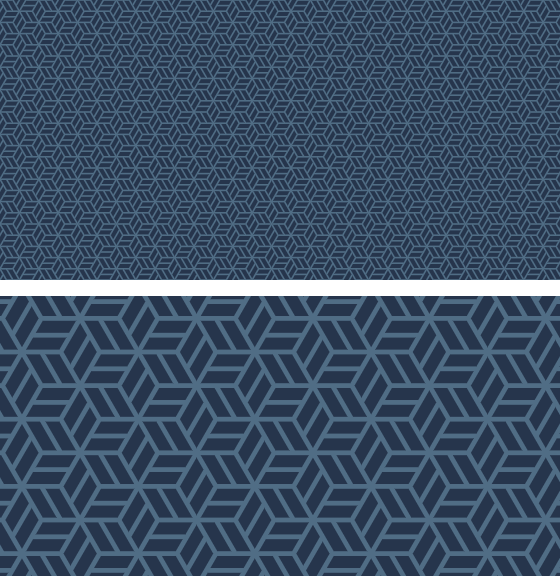
Top: the whole. Bottom: its middle third, enlarged.
This pattern is drawn by a Shadertoy shader. Its source:

```glsl
// Rhombille lattice: six rhombi meet at every star point, each split by one stripe.
// The plane folds to the nearest star, then to one 60 degree sector, where the
// rhombus sides and the stripe become two families of evenly spaced lines.

#define ROWS 12.5                          // star rows down the canvas height
#define LINE_WIDTH 0.071                   // in units of the star spacing
#define STRIPE_STEP 0.25                   // half the rhombus height
#define SIDE_STEP 0.5                      // full rhombus height
#define GROUND_COLOR vec3(0.148, 0.208, 0.300)
#define LINE_COLOR vec3(0.315, 0.428, 0.520)

const float SECTOR = 1.04719755;           // 60 degrees

// Offset from the nearest star of a triangular lattice with unit spacing.
vec2 nearestStar(vec2 p) {
    vec2 cell = vec2(sqrt(3.0), 1.0);
    vec2 a = mod(p, cell) - 0.5 * cell;
    vec2 b = mod(p - 0.5 * cell, cell) - 0.5 * cell;
    return dot(a, a) < dot(b, b) ? a : b;
}

// Rotates the offset into the sector between 0 and 60 degrees.
vec2 foldSector(vec2 q) {
    float turn = floor(atan(q.y, q.x) / SECTOR) * SECTOR;
    float c = cos(turn), s = sin(turn);
    return vec2(c * q.x + s * q.y, c * q.y - s * q.x);
}

// Distance to the nearest of parallel lines spaced by a step.
float lineDistance(float x, float stepSize) {
    return abs(x - stepSize * round(x / stepSize));
}

float patternDistance(vec2 p) {
    vec2 r = foldSector(nearestStar(p));
    float stripes = lineDistance(r.y, STRIPE_STEP);
    float sides = lineDistance(dot(r, vec2(sin(SECTOR), -cos(SECTOR))), SIDE_STEP);
    return min(stripes, sides);
}

void mainImage(out vec4 fragColor, in vec2 fragCoord) {
    // The lattice starts at the top left corner.
    float pixel = ROWS / iResolution.y;
    vec2 p = (fragCoord - vec2(0.0, iResolution.y)) * pixel;

    // Line coverage, smoothed over one pixel.
    float cover = clamp(0.5 + (0.5 * LINE_WIDTH - patternDistance(p)) / pixel, 0.0, 1.0);
    fragColor = vec4(mix(GROUND_COLOR, LINE_COLOR, cover), 1.0);
}
```
